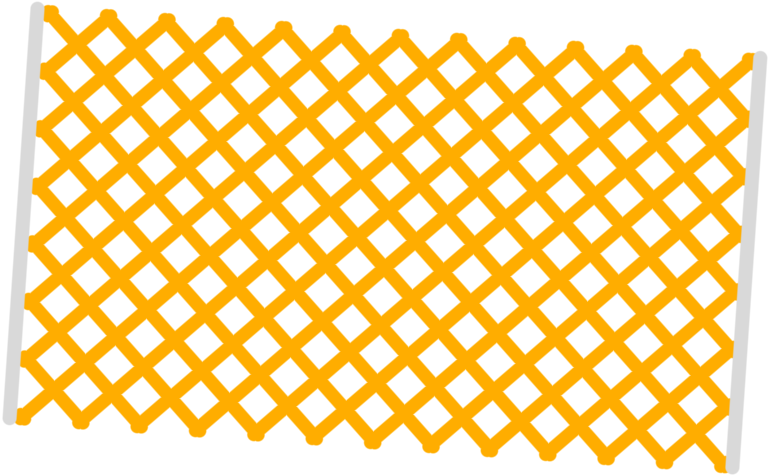
Give the GLSL for this pattern, as a Shadertoy shader.

```glsl
// A tilted orange lattice net, 12 by 7 diamonds, stretched between two grey posts.

float segmentDistance(vec2 p, vec2 a, vec2 b) {
    vec2 ab = b - a;
    float t = clamp(dot(p - a, ab) / max(dot(ab, ab), 1e-6), 0.0, 1.0);
    return length(p - a - ab * t);
}

// Distance to the nearest strand of the family x + y = k, clipped to the net.
float strandDistance(vec2 p, vec2 cell, vec2 halfCount) {
    vec2 g = p / cell;
    float limit = halfCount.x + halfCount.y;
    float k = clamp(floor(g.x + g.y) + 0.5, -limit, limit);
    float overhang = 0.035;
    float x0 = max(-halfCount.x, k - halfCount.y) - overhang;
    float x1 = min(halfCount.x, k + halfCount.y) + overhang;
    return segmentDistance(p, vec2(x0, k - x0) * cell, vec2(x1, k - x1) * cell);
}

float coverage(float d) {
    float blur = 1.0 / iResolution.y;
    return 1.0 - smoothstep(-blur, blur, d);
}

void mainImage(out vec4 fragColor, in vec2 fragCoord) {
    vec2 p = (fragCoord - 0.5 * iResolution.xy) / iResolution.y;

    // Tilt the whole frame clockwise
    float tilt = 0.068;
    vec2 axis = vec2(cos(tilt), -sin(tilt));
    p = vec2(dot(p, axis), dot(p, vec2(-axis.y, axis.x)));

    // Net: two mirrored families of diagonal strands
    vec2 net = p - vec2(0.0055, -0.002);
    vec2 cell = vec2(0.1229, 0.1212);
    vec2 halfCount = vec2(12.0, 7.0) * 0.5;
    float strands = min(strandDistance(net, cell, halfCount),
                        strandDistance(net * vec2(1.0, -1.0), cell, halfCount));
    vec3 color = mix(vec3(1.0), vec3(1.0, 0.68, 0.0), coverage(strands - 0.014));

    // Posts: one round-ended bar, mirrored to both sides
    vec2 post = vec2(abs(p.x - 0.002) - 0.761, p.y);
    float bar = length(vec2(post.x, max(abs(post.y) - 0.431, 0.0))) - 0.0147;
    color = mix(color, vec3(0.85), coverage(bar));

    fragColor = vec4(color, 1.0);
}
```
